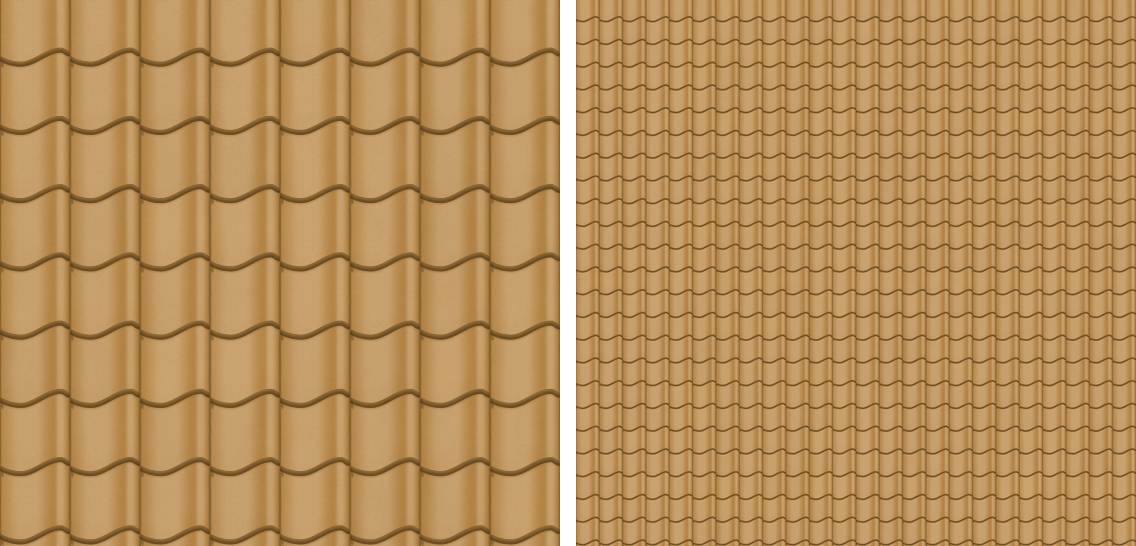
Left, the tile; right, the same tile 3 across and 3 down.
A WebGL 2 fragment shader for this texture:

```glsl
#version 300 es
precision highp float;
// Clay pantile roof: 8 by 8 overlapping tiles, each a shallow pan with a round roll at its right.
// A wavy lip curve shifts the rows; shading is a profile across each tile, then lip shadow,
// seams and wrapping gradient noise for the slightly mottled glaze.
uniform vec2 u_resolution;
out vec4 fragColor;

const float TILES = 8.0;

vec2 hash2(vec2 p) {
  vec2 q = vec2(dot(p, vec2(127.1, 311.7)), dot(p, vec2(269.5, 183.3)));
  return fract(sin(q) * 43758.55);
}

// Gradient noise that repeats after a whole number of lattice cells
float noise(vec2 p, vec2 period) {
  vec2 i = floor(p), f = fract(p);
  vec2 w = f * f * f * (f * (f * 6.0 - 15.0) + 10.0);
  float corner[4];
  for (int k = 0; k < 4; k++) {
    vec2 o = vec2(k & 1, k >> 1);
    vec2 g = hash2(mod(i + o, period)) * 2.0 - 1.0;
    corner[k] = dot(g, f - o);
  }
  return mix(mix(corner[0], corner[1], w.x), mix(corner[2], corner[3], w.x), w.y);
}

// Height of the lower tile edge: drop into the pan, rise over the roll, slight fall
float lipHeight(float x) {
  float entry = max(0.0, 1.0 - x / 0.3);
  return 0.06 + 0.08 * entry * entry
       + 0.205 * smoothstep(0.3, 0.86, x) - 0.055 * smoothstep(0.87, 1.0, x);
}

// Light across the tile: 0 is the shaded ochre, 1 the pale face
float profile(float x) {
  float pan = smoothstep(-0.04, 0.3, x) * (1.0 - smoothstep(0.5, 0.77, x));
  float roll = smoothstep(0.77, 0.85, x) * (1.0 - smoothstep(0.88, 0.98, x));
  return pan + 0.95 * roll;
}

void main() {
  vec2 uv = gl_FragCoord.xy / u_resolution;
  vec2 p = uv * TILES;
  float px = TILES / min(u_resolution.x, u_resolution.y);
  float x = fract(p.x);

  // Rows follow the lip; the distance is corrected for its slope
  float v = p.y - lipHeight(x);
  float slope = (lipHeight(x + 0.01) - lipHeight(x - 0.01)) / 0.02;
  float d = (v - floor(v + 0.5)) * inversesqrt(1.0 + slope * slope);
  float along = fract(v);
  vec2 id = mod(vec2(floor(p.x), floor(v)), TILES);
  vec2 rnd = hash2(id + 3.7);
  float columnTone = hash2(vec2(id.x, 21.0)).x - 0.5;

  // Clay face
  vec3 ochre = vec3(0.70, 0.515, 0.27);
  vec3 pale = vec3(0.78, 0.63, 0.43);
  float cloud = noise(uv * vec2(24.0, 16.0), vec2(24.0, 16.0));
  float grain = noise(uv * 160.0, vec2(160.0));
  float light = profile(x) + 0.12 * cloud + 0.08 * (rnd.x - 0.5);
  light += columnTone * 0.3 * (1.0 - smoothstep(0.05, 0.4, x));
  light -= 0.1 * (1.0 - smoothstep(0.0, 0.35, along));
  vec3 color = mix(ochre, pale, clamp(light, 0.0, 1.0));
  color *= 1.0 + 0.025 * grain + 0.02 * (rnd.y - 0.5);

  // Seam between columns, with a soft shade on the roll side
  float side = fract(p.x + 0.5) - 0.5;
  float wobble = 0.004 * noise(uv * vec2(8.0, 64.0), vec2(8.0, 64.0));
  float rollShade = smoothstep(-0.07, 0.0, side) * step(side, 0.0);
  color = mix(color, vec3(0.60, 0.44, 0.22), 0.4 * rollShade);
  float seam = 1.0 - smoothstep(0.009, 0.013 + px, abs(side + wobble));
  color = mix(color, vec3(0.50, 0.37, 0.18), 0.8 * seam);

  // Shadow falling on the tile below, and the dark notch at its left corner
  float lipShadow = smoothstep(-0.085, -0.025, d) * step(d, 0.0);
  color = mix(color, vec3(0.59, 0.44, 0.22), 0.45 * lipShadow);
  float notch = length(vec2((side - 0.03) * 1.3, (d + 0.065) * 0.8));
  color = mix(color, vec3(0.47, 0.34, 0.15), 0.65 * (1.0 - smoothstep(0.015, 0.045, notch)));

  // Thick lip: brown edge above, deeper brown underneath
  float lip = 1.0 - smoothstep(0.029, 0.032 + px, abs(d));
  vec3 lipColor = mix(vec3(0.42, 0.295, 0.125), vec3(0.54, 0.40, 0.20), smoothstep(-0.022, 0.026, d));
  lipColor *= 1.0 + 0.06 * cloud - 0.12 * (1.0 - smoothstep(0.0, 0.08, abs(side)));
  color = mix(color, lipColor, lip);

  fragColor = vec4(color, 1.0);
}
```
